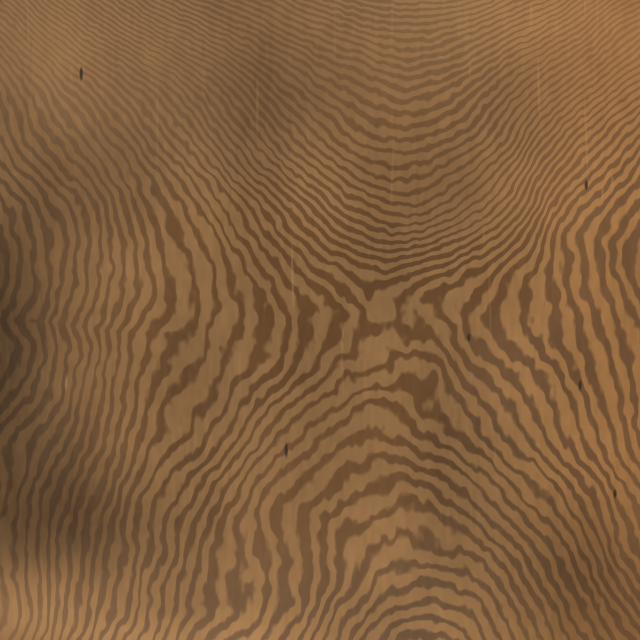
Give the GLSL for this texture, as a three.js fragment shader.

```glsl
// Brown wood veneer whose growth rings part around a saddle-shaped knot of grain.
varying vec2 vUv;

const float TAU = 6.28319;
const vec2 SADDLE = vec2(0.63, 0.49);
const vec3 PALE_WOOD = vec3(0.582, 0.434, 0.283);
const vec3 WARM_RING = vec3(0.432, 0.303, 0.190);
const vec3 GREY_RING = vec3(0.415, 0.313, 0.224);
const vec3 SCRATCH_TONE = vec3(0.70, 0.53, 0.35);
const vec3 PORE_TONE = vec3(0.20, 0.17, 0.15);

float hash(vec2 p) {
  return fract(sin(dot(p, vec2(127.1, 311.7))) * 43758.5453);
}

// Smooth value noise in -1..1
float noise(vec2 p) {
  vec2 i = floor(p);
  vec2 f = fract(p);
  f = f * f * f * (f * (f * 6.0 - 15.0) + 10.0);
  float low = mix(hash(i), hash(i + vec2(1.0, 0.0)), f.x);
  float high = mix(hash(i + vec2(0.0, 1.0)), hash(i + vec2(1.0, 1.0)), f.x);
  return mix(low, high, f.y) * 2.0 - 1.0;
}

// Absolute value with a rounded tip
float softAbs(float x, float radius) {
  return sqrt(x * x + radius * radius) - radius;
}

// Soft round spot: 1 at its center, fading outward
float glow(vec2 p, vec2 center, vec2 size) {
  vec2 q = (p - center) / size;
  return exp(-dot(q, q));
}

// Ring count: V shapes above, arches below, facing bows at the sides
float ringField(vec2 p, vec2 center) {
  vec2 d = p - center;
  d += 0.03 * vec2(noise(p * 3.5 + 4.0), noise(p * 4.0 + 21.0));
  float up = max(d.y, 0.0);
  float down = max(-d.y, 0.0);
  float crest = 0.07 + 0.25 * down + 0.7 * up * up;
  float across = softAbs(d.x, crest) * 32.0 * (1.0 + 2.3 * up + 0.9 * down);
  float bow = 0.06 + 0.3 * softAbs(d.x, 0.1);
  float along = softAbs(d.y, bow) * 27.0 + 66.0 * up * up;
  return across - along;
}

// Wandering of the rings, from broad bends to ragged fibre edges
float ringWarp(vec2 p, float knot) {
  float bends = 1.6 * noise(p * 4.3 + 11.0) + 0.85 * noise(p * 9.0 + 2.0);
  float wobble = 0.25 * noise(p * vec2(30.0, 22.0));
  float ragged = 0.17 * noise(p * vec2(85.0, 50.0)) + 0.06 * noise(p * vec2(160.0, 90.0));
  float broken = knot * (0.6 * noise(p * 19.0 + 5.0) + 0.35 * noise(p * 41.0));
  return bends + wobble + ragged + broken;
}

// Soft upright stroke: 1 on its line, 0 outside
float stroke(vec2 p, vec2 center, vec2 halfSize) {
  return 1.0 - smoothstep(0.3, 1.0, length((p - center) / halfSize));
}

// Faint pale scratches, mostly in the upper half
float scratches(vec2 p) {
  float sum = 0.0;
  for (int i = 0; i < 24; i++) {
    float id = float(i);
    vec2 center = vec2(hash(vec2(id, 1.3)), 1.0 - 0.75 * pow(hash(vec2(id, 2.7)), 1.5));
    float reach = mix(0.012, 0.09, hash(vec2(id, 5.1)));
    float lean = 0.08 * (hash(vec2(id, 8.2)) - 0.5);
    vec2 q = p + vec2(lean * (p.y - center.y), 0.0);
    sum += stroke(q, center, vec2(0.003, reach)) * mix(0.2, 0.7, hash(vec2(id, 6.4)));
  }
  return min(sum, 1.0);
}

// A few short dark pores
float pores(vec2 p) {
  float sum = 0.0;
  for (int i = 0; i < 6; i++) {
    float id = float(i);
    vec2 center = vec2(hash(vec2(id, 31.0)), hash(vec2(id, 47.0)));
    sum += stroke(p, center, vec2(0.0038, mix(0.008, 0.016, hash(vec2(id, 53.0)))));
  }
  return min(sum, 1.0);
}

// Broad light and dark areas of the board
float boardShade(vec2 p) {
  float shade = 1.0 + 0.07 * noise(p * 3.1 + 7.0) + 0.07 * noise(p * vec2(10.0, 7.0));
  shade -= 0.32 * glow(p, vec2(-0.03, 0.45), vec2(0.13, 0.28));
  shade -= 0.26 * glow(p, vec2(0.10, 0.18), vec2(0.13, 0.09));
  shade -= 0.18 * glow(p, vec2(0.93, 0.12), vec2(0.14, 0.11));
  shade -= 0.09 * glow(p, vec2(0.50, 0.86), vec2(0.25, 0.09));
  shade += 0.22 * glow(p, vec2(0.03, 0.06), vec2(0.12, 0.06));
  shade += 0.14 * glow(p, vec2(0.25, 0.0), vec2(0.30, 0.04));
  shade += 0.18 * glow(p, vec2(0.97, 0.97), vec2(0.22, 0.10));
  shade += 0.08 * glow(p, vec2(0.10, 0.97), vec2(0.22, 0.10));
  return shade;
}

void main() {
  vec2 p = vUv;
  float knot = glow(p, SADDLE, vec2(0.13, 0.11));
  float rings = ringField(p, SADDLE) + ringWarp(p, knot) + 0.5;

  // Ring bands of uneven width and depth, fading where they crowd
  float uneven = 0.4 * noise(p * 12.0) + 0.22 * noise(p * vec2(60.0, 34.0));
  float wave = sin(TAU * rings) + uneven;
  float band = smoothstep(-0.4, 0.75, wave - 0.2 * knot);
  float crowding = smoothstep(0.62, 0.95, p.y + 0.08 * noise(p * 5.0));
  float contrast = mix(1.0, 0.48, crowding) * (0.9 + 0.2 * noise(p * 7.0 + 3.0));
  contrast *= mix(1.0, 0.75, smoothstep(0.3, 0.6, abs(p.x - 0.6)));
  band = mix(0.42, band, contrast);

  // Warm heart, greyer edges, orange tint on the right
  float heart = smoothstep(0.55, 0.1, length(p - vec2(0.5, 0.5)) + 0.12 * noise(p * 5.0 + 9.0));
  vec3 color = mix(PALE_WOOD, mix(GREY_RING, WARM_RING, heart), band);
  color *= mix(vec3(1.0), vec3(1.05, 1.0, 0.93), smoothstep(0.65, 1.0, p.x));

  // Shading, fine fibre and surface marks
  float fibre = 0.025 * noise(p * vec2(170.0, 26.0)) + 0.02 * noise(p * vec2(100.0, 70.0));
  color *= boardShade(p) + fibre;
  color = mix(color, SCRATCH_TONE, 0.55 * scratches(p));
  color = mix(color, PORE_TONE, 0.8 * pores(p));
  gl_FragColor = vec4(color, 1.0);
}
```
